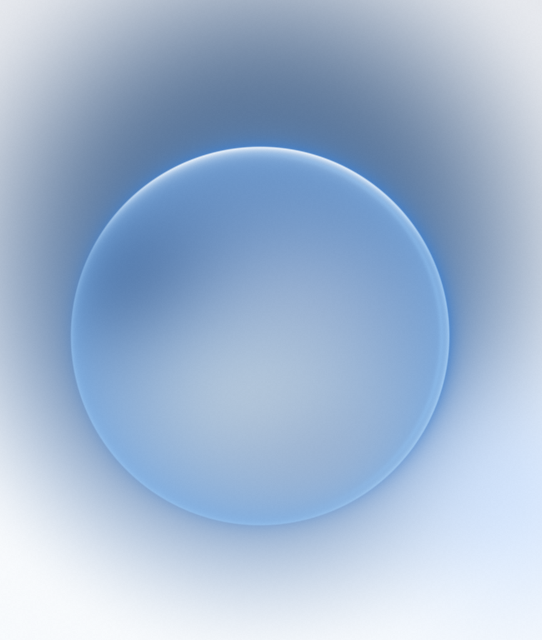
This background is drawn by a WebGL 1 fragment shader. Its source:

```glsl
precision highp float;
// A translucent blue glass sphere with a bright rim on a soft, pale-edged backdrop.
uniform vec2 u_resolution;

const vec2 SPHERE_CENTER = vec2(-0.017, -0.025);
const float SPHERE_RADIUS = 0.2956;

float hash(vec2 p) {
  return fract(sin(dot(p, vec2(12.99, 78.23))) * 43758.5);
}

// Soft elliptical spot, 1 at its center.
float spot(vec2 p, vec2 center, vec2 size) {
  vec2 q = (p - center) / size;
  return exp(-dot(q, q));
}

// Dark blue vignette core fading out to near white.
vec3 backdrop(vec2 p) {
  float height = smoothstep(-0.4, 0.4, p.y);
  vec3 core = mix(vec3(0.44, 0.57, 0.74), vec3(0.37, 0.47, 0.60), height);
  vec3 pale = mix(vec3(0.97, 0.98, 0.99), vec3(0.90, 0.91, 0.93), height);
  float reach = length((p - vec2(-0.017, 0.07)) * vec2(1.08, 1.0));
  vec3 color = mix(core, pale, smoothstep(0.235, 0.625, reach));
  float blue = spot(p, vec2(0.37, -0.27), vec2(0.20, 0.19));
  return mix(color, vec3(0.80, 0.88, 0.99), 0.75 * blue);
}

// Blue light spilling outside the sphere, strongest at the upper right.
vec3 addHalo(vec3 color, float dist, vec2 dir) {
  float facing = smoothstep(-0.8, 0.9, dot(dir, normalize(vec2(0.5, 0.8))));
  float outside = max(dist, 0.0);
  float strength = 0.65 * exp(-outside / 0.012) + 0.22 * exp(-outside / 0.05);
  return mix(color, vec3(0.27, 0.51, 0.80), strength * mix(0.35, 1.0, facing));
}

// Blue glass with a shaded left side and a misty center.
vec3 glass(vec2 p, float dist) {
  float height = smoothstep(-0.3, 0.25, p.y);
  vec3 color = mix(vec3(0.52, 0.67, 0.85), vec3(0.41, 0.57, 0.77), height);
  float shade = spot(p, vec2(-0.23, 0.07), vec2(0.17, 0.12));
  color = mix(color, vec3(0.28, 0.43, 0.63), 0.80 * shade);
  float upperMist = spot(p, vec2(0.04, 0.01), vec2(0.17, 0.14));
  color = mix(color, vec3(0.62, 0.70, 0.82), 0.65 * upperMist);
  float mist = spot(p, vec2(-0.025, -0.125), vec2(0.20, 0.145));
  color = mix(color, vec3(0.72, 0.79, 0.86), 0.90 * mist);
  float lowerMist = spot(p, vec2(0.10, -0.23), vec2(0.17, 0.11));
  color = mix(color, vec3(0.62, 0.70, 0.81), 0.60 * lowerMist);
  float innerGlow = exp(min(dist, 0.0) / 0.035);
  return mix(color, vec3(0.47, 0.68, 0.90), 0.60 * innerGlow);
}

// Thin edge light: white at the top, pale blue elsewhere.
vec3 addRim(vec3 color, float dist, vec2 dir) {
  float top = smoothstep(0.35, 1.0, dir.y);
  float right = smoothstep(-0.2, 0.9, dot(dir, normalize(vec2(0.9, 0.25))));
  float strength = clamp(0.38 + 0.65 * top + 0.40 * right, 0.0, 1.0);
  float depth = max(-dist, 0.0);
  float line = exp(-depth / mix(0.0045, 0.008, top));
  vec3 light = mix(vec3(0.72, 0.86, 0.98), vec3(1.0), top);
  color = mix(color, light, strength * line);
  float crescent = exp(-pow((depth - 0.012) / 0.004, 2.0));
  return mix(color, vec3(0.58, 0.77, 0.95), 0.35 * right * crescent);
}

void main() {
  vec2 p = (gl_FragCoord.xy - 0.5 * u_resolution) / u_resolution.y;
  vec2 offset = p - SPHERE_CENTER;
  float dist = length(offset) - SPHERE_RADIUS;
  vec2 dir = offset / max(length(offset), 0.0001);

  vec3 outside = addHalo(backdrop(p), dist, dir);
  vec3 inside = addRim(glass(p, dist), dist, dir);
  float edge = max(1.2 / u_resolution.y, 0.0018);
  vec3 color = mix(inside, outside, smoothstep(-edge, edge, dist));

  // Fine grain hides banding.
  color += 0.008 * (hash(floor(p * 512.0)) - 0.5);
  gl_FragColor = vec4(clamp(color, 0.0, 1.0), 1.0);
}
```
